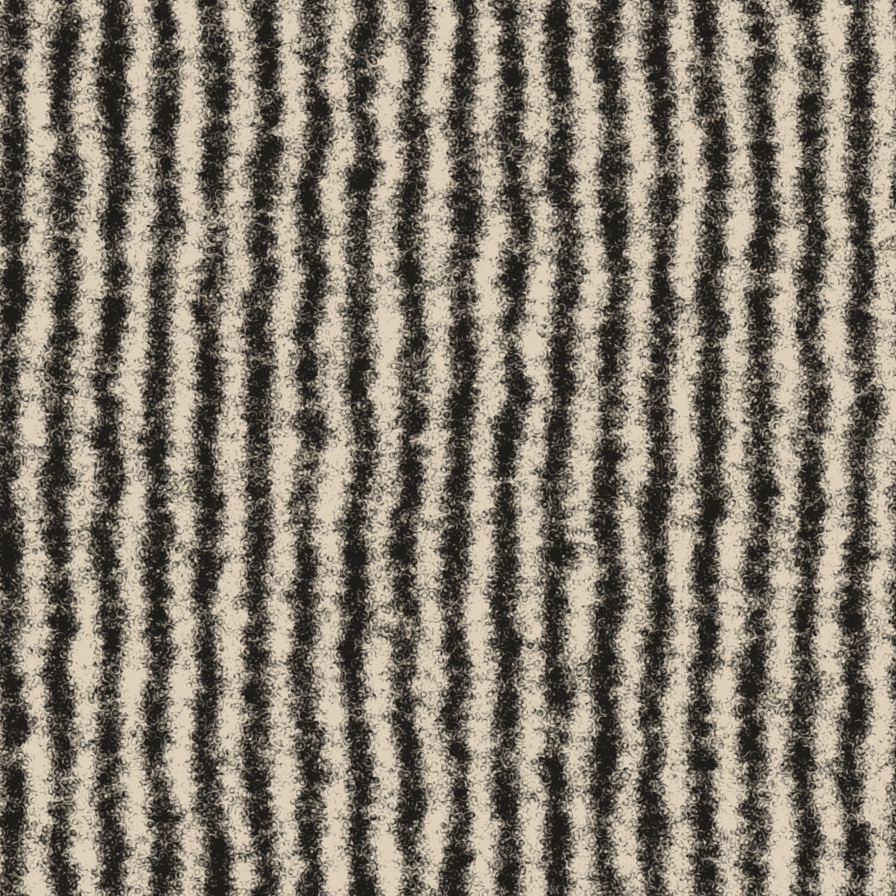
Give the GLSL for this pattern, as a WebGL 1 fragment shader.

```glsl
precision highp float;

uniform vec2 u_resolution;

#define STRIPES 18.0
#define STRIPE_PHASE 0.23
#define WANDER 0.075
#define CONTRAST 0.84
#define BRIGHTNESS 0.05
#define FRAY 0.35
#define GRAIN 0.52
#define LACE 0.3
#define SOFTNESS 1.08
#define LIGHT_COLOR vec3(0.870, 0.816, 0.733)
#define DARK_COLOR vec3(0.118, 0.110, 0.095)

const float TAU = 6.2831853;

vec3 hash3(vec2 cell) {
    vec3 p = fract(vec3(cell.xyx) * vec3(0.1031, 0.1030, 0.0973));
    p += dot(p, p.yxz + 33.33);
    return fract((p.xxy + p.yzz) * p.zyx);
}

// Cellular noise: x = sum of light and dark round spots, y = distance to nearest point
vec2 cellNoise(vec2 p) {
    vec2 base = floor(p);
    vec2 local = p - base;
    float spots = 0.0;
    float nearest = 4.0;
    for (int j = -1; j <= 1; j++) {
        for (int i = -1; i <= 1; i++) {
            vec2 offset = vec2(float(i), float(j));
            vec3 h = hash3(base + offset + 17.0);
            vec2 toPoint = offset + h.xy - local;
            float d2 = dot(toPoint, toPoint);
            float falloff = max(0.0, 1.0 - d2);
            spots += (2.0 * h.z - 1.0) * falloff * falloff;
            nearest = min(nearest, d2);
        }
    }
    return vec2(spots, sqrt(nearest));
}

// Slow sideways drift, in stripe periods
float wander(vec2 uv) {
    float drift = 1.2 * cos(6.0 * (uv.y - 0.45) + 2.0 * uv.x);
    drift += 0.6 * sin(15.0 * uv.y - 11.0 * uv.x + 1.3);
    drift += 0.5 * sin(37.0 * uv.y + 19.0 * uv.x + 4.1);
    drift += 0.9 * cellNoise(uv * vec2(16.0, 20.0) + 5.0).x;
    return WANDER * drift;
}

// Ragged spots at three scales, slightly wider than tall
float fray(vec2 uv) {
    float sum = 0.0;
    float cells = 38.0;
    for (int octave = 0; octave < 3; octave++) {
        sum += cellNoise(uv * cells * vec2(0.85, 1.1) + 31.0 * float(octave)).x;
        cells *= 2.03;
    }
    return sum;
}

void main() {
    vec2 uv = gl_FragCoord.xy / u_resolution;

    // Wavering stripes, dark at the trough
    float wave = -cos(TAU * (uv.x * STRIPES - STRIPE_PHASE + wander(uv)));
    float tone = BRIGHTNESS + CONTRAST * wave + FRAY * fray(uv);

    // Fine speckle and small concentric rings
    tone += GRAIN * cellNoise(uv * 340.0 + 71.0).x;
    tone += LACE * sin(TAU * 2.4 * cellNoise(uv * 105.0 + 47.0).y);

    float light = smoothstep(-SOFTNESS, SOFTNESS, tone);
    gl_FragColor = vec4(mix(DARK_COLOR, LIGHT_COLOR, light), 1.0);
}
```
